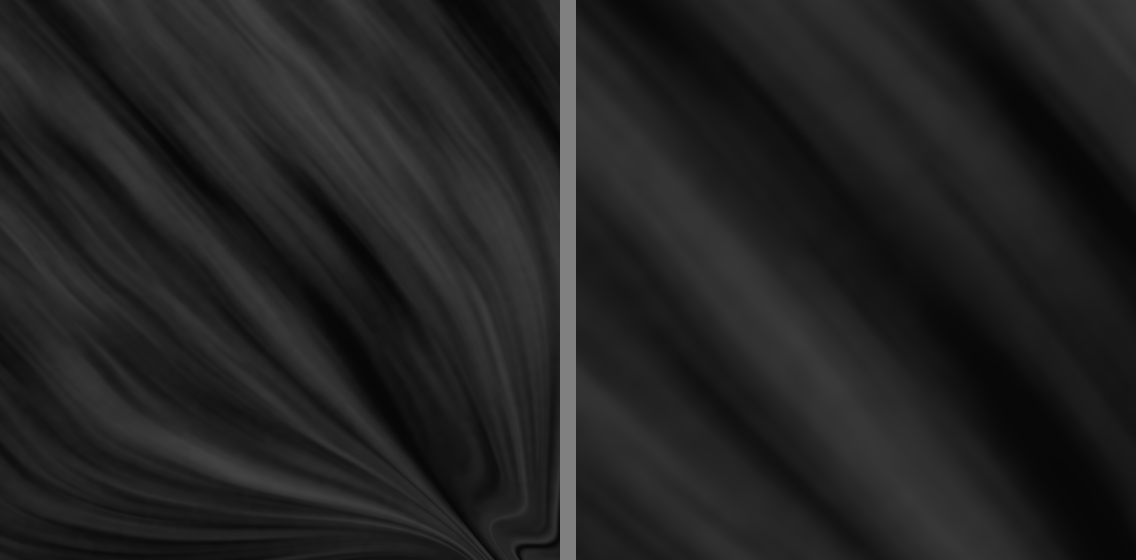
Left: the whole. Right: its middle third, enlarged.
Give the GLSL for this texture, as a WebGL 2 fragment shader.

```glsl
#version 300 es
precision highp float;
// Dark, softly lit hair sweeping from the upper left into a gathered root.
// Positions are mapped to flow coordinates (across and along the strands);
// broad locks and stretched value noise are then summed in that space.

uniform vec2 u_resolution;
out vec4 fragColor;

const vec2 ROOT = vec2(0.88, 0.0);      // where the locks gather
const vec2 FLOW = vec2(-0.66, 0.75);    // direction from root to tips
const float SPREAD = 0.16;              // how soon the locks fan out
const float ROOT_WIDTH = 0.06;          // remaining width at the root
const float BASE_TONE = 0.142;
const float BLACK_TONE = 0.026;
const float STRAND_CONTRAST = 0.105;
const float STRAND_FREQUENCY = 13.0;
const float FINEST_STRAND = 170.0;      // finer strands are faded out
const float GRAIN = 0.012;
const int OCTAVES = 4;

// Broad locks: position across, half width, tone change
const int LOCK_COUNT = 11;
const vec3 LOCKS[LOCK_COUNT] = vec3[](
    vec3(-0.480, 0.014, 0.035), vec3(-0.425, 0.022, -0.050),
    vec3(-0.345, 0.024, 0.060), vec3(-0.180, 0.012, -0.035),
    vec3(-0.120, 0.025, 0.025), vec3(-0.080, 0.011, -0.040),
    vec3(0.060, 0.024, -0.075), vec3(0.335, 0.012, 0.035),
    vec3(0.555, 0.026, 0.040), vec3(0.620, 0.032, -0.115),
    vec3(0.700, 0.025, 0.015));

float hash(vec2 p) {
    return fract(sin(dot(p, vec2(127.1, 311.7))) * 43758.5453);
}

float noise(vec2 p) {
    vec2 cell = floor(p);
    vec2 f = fract(p);
    f = f * f * f * (f * (f * 6.0 - 15.0) + 10.0);
    float low = mix(hash(cell), hash(cell + vec2(1.0, 0.0)), f.x);
    float high = mix(hash(cell + vec2(0.0, 1.0)), hash(cell + 1.0), f.x);
    return mix(low, high, f.y) - 0.5;
}

float band(float x, float center, float halfWidth) {
    float d = (x - center) / halfWidth;
    return exp(-d * d);
}

// Returns across, along and the local width of the fan
vec3 flowCoordinates(vec2 p) {
    vec2 q = p - ROOT;
    float along = dot(q, FLOW);
    float across = dot(q, vec2(FLOW.y, -FLOW.x));
    // Locks on the right stay wider on their way down
    float reach = max(along + 0.2 * smoothstep(0.0, 0.12, across), 0.0);
    float width = mix(1.0, ROOT_WIDTH, exp(-reach * reach / SPREAD));
    return vec3(across / width, along, width);
}

float lockTone(float across, float along) {
    float tone = 0.0;
    for (int i = 0; i < LOCK_COUNT; i++) {
        tone += LOCKS[i].z * band(across, LOCKS[i].x, LOCKS[i].y);
    }
    // Lit lock through the middle
    tone += 0.105 * band(across, -0.02, 0.036) * mix(0.45, 1.0, band(along, 0.68, 0.3));
    // Deep shadow beside it, and the crease on its far side
    tone -= 0.085 * band(across, 0.115, 0.085) * (1.0 - smoothstep(0.5, 0.95, along));
    tone -= 0.085 * band(across, 0.19, 0.017) * band(along, 0.58, 0.28);
    // Broad lit crown and shaded underside
    tone += 0.055 * band(across, 0.27, 0.075) * smoothstep(0.3, 0.75, along);
    tone -= 0.055 * smoothstep(0.38, 0.58, -across);
    return tone;
}

float strandTone(vec3 flow) {
    float tone = 0.0;
    float frequency = STRAND_FREQUENCY;
    float stretch = 2.2;
    float amplitude = STRAND_CONTRAST;
    for (int i = 0; i < OCTAVES; i++) {
        float visible = 1.0 - smoothstep(0.5, 1.0, frequency / (flow.z * FINEST_STRAND));
        vec2 p = vec2(flow.x * frequency, flow.y * stretch) + float(i) * vec2(17.3, 9.7);
        tone += amplitude * visible * noise(p);
        frequency *= 2.0;
        stretch *= 1.55;
        amplitude *= 0.78;
    }
    return tone;
}

void main() {
    vec2 p = gl_FragCoord.xy / u_resolution;
    vec3 flow = flowCoordinates(p);

    // Let the strands wander a little along their length
    flow.x += 0.028 * noise(vec2(flow.x * 6.0, flow.y * 3.5));
    flow.x += 0.010 * noise(vec2(flow.x * 19.0, flow.y * 8.0) + 31.0);

    float tone = BASE_TONE + lockTone(flow.x, flow.y) + strandTone(flow);
    tone += GRAIN * noise(p * 75.0);

    // Soft floor keeps the deepest shadows from clipping
    float lift = tone - BLACK_TONE;
    tone = BLACK_TONE + 0.5 * (lift + sqrt(lift * lift + 0.0006));
    fragColor = vec4(vec3(tone), 1.0);
}
```
